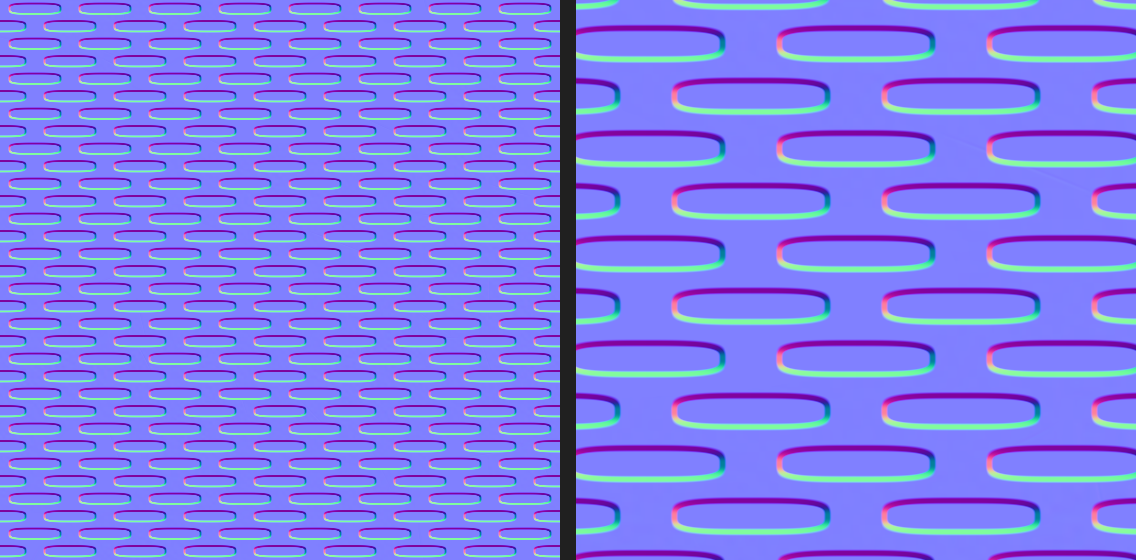
Left, the full canvas; right, a detail of the centre.
This texture map is drawn by a WebGL 1 fragment shader. Its source:

```glsl
precision highp float;
// Tangent-space normal map of a metal sheet with staggered recessed slots and faint scratches.

uniform vec2 u_resolution;

const vec2 REPEATS = vec2(8.0, 32.0);         // slots across, rows up
const vec2 SLOT_HALF = vec2(0.0456, 0.0093);  // half size to the middle of the wall
const float SLOT_POWER = 3.5;                 // superellipse exponent of the outline
const float WALL_HALF = 0.00176;              // half width of the sloped wall
const float WALL_SOFT = 0.0017;               // fade on either side of the wall
const float WALL_TILT = 0.975;                // sine of the steepest wall angle
const int SCRATCHES = 40;
const float SCRATCH_WIDTH = 0.0011;
const float SCRATCH_TILT = 0.09;
const float GRAIN_CELLS = 160.0;              // whole numbers keep the noise seamless
const float PATCH_CELLS = 6.0;
const float GRAIN_TILT = 0.03;

float hash(vec2 p) {
  vec3 q = fract(vec3(p.xyx) * 0.1031);
  q += dot(q, q.yzx + 33.33);
  return fract((q.x + q.y) * q.z);
}

// Value noise that wraps after the given number of cells.
float wrapNoise(vec2 uv, float cells) {
  vec2 p = uv * cells;
  vec2 i = floor(p);
  vec2 f = fract(p);
  f = f * f * (3.0 - 2.0 * f);
  vec2 lo = mod(i, cells);
  vec2 hi = mod(i + 1.0, cells);
  return mix(mix(hash(lo), hash(vec2(hi.x, lo.y)), f.x),
             mix(hash(vec2(lo.x, hi.y)), hash(hi), f.x), f.y);
}

// Offset from the nearest slot centre; odd rows shift by half a repeat.
vec2 slotOffset(vec2 uv) {
  vec2 cell = uv * REPEATS;
  cell.x += 0.5 * (1.0 - mod(floor(cell.y), 2.0));
  return (fract(cell) - 0.5) / REPEATS;
}

// xy: outward direction, z: approximate signed distance to the slot outline.
vec3 slotField(vec2 p) {
  vec2 q = max(abs(p) / SLOT_HALF, 1e-3);
  vec2 powers = pow(q, vec2(SLOT_POWER));
  float radius = pow(powers.x + powers.y, 1.0 / SLOT_POWER);
  vec2 gradient = pow(q / radius, vec2(SLOT_POWER - 1.0)) / SLOT_HALF;
  float steepness = length(gradient);
  vec2 side = vec2(p.x < 0.0 ? -1.0 : 1.0, p.y < 0.0 ? -1.0 : 1.0);
  return vec3(side * gradient / steepness, (radius - 1.0) / steepness);
}

// Sum of thin, slightly bowed grooves scattered over the wrapped square.
vec2 scratchTilt(vec2 uv) {
  vec2 tilt = vec2(0.0);
  for (int i = 0; i < SCRATCHES; i++) {
    float id = float(i) + 1.0;
    vec2 d = uv - vec2(hash(vec2(id, 3.0)), hash(vec2(id, 17.0)));
    d -= floor(d + 0.5);
    float angle = 1.2 - 3.1416 * hash(vec2(id, 29.0));
    vec2 along = vec2(cos(angle), sin(angle));
    vec2 across = vec2(-along.y, along.x);
    float reach = mix(0.015, 0.07, hash(vec2(id, 41.0)));
    float t = dot(d, along) / reach;
    float bow = 0.15 * reach * (hash(vec2(id, 53.0)) - 0.5);
    float s = (dot(d, across) - bow * t * t) / SCRATCH_WIDTH;
    float depth = mix(0.3, 1.0, hash(vec2(id, 67.0)));
    tilt -= across * s * exp(-s * s) * depth * (1.0 - smoothstep(0.3, 1.0, abs(t)));
  }
  return tilt * SCRATCH_TILT;
}

// Fine scuffing that only shows in scattered patches.
vec2 grainTilt(vec2 uv) {
  float e = 0.5 / GRAIN_CELLS;
  float here = wrapNoise(uv, GRAIN_CELLS);
  vec2 slope = vec2(wrapNoise(uv + vec2(e, 0.0), GRAIN_CELLS),
                    wrapNoise(uv + vec2(0.0, e), GRAIN_CELLS)) - here;
  return slope * GRAIN_TILT * smoothstep(0.5, 0.9, wrapNoise(uv, PATCH_CELLS));
}

void main() {
  vec2 uv = gl_FragCoord.xy / u_resolution;
  float pixel = 1.0 / min(u_resolution.x, u_resolution.y);

  // Walls face the slot centre.
  vec3 slot = slotField(slotOffset(uv));
  float soft = 0.5 * max(WALL_SOFT, 0.75 * pixel);
  float wall = 1.0 - smoothstep(WALL_HALF - soft, WALL_HALF + soft, abs(slot.z));
  vec2 tilt = -slot.xy * WALL_TILT * wall;

  // Wear stays on the raised sheet.
  float sheet = smoothstep(0.0, 2.0 * WALL_HALF, slot.z);
  tilt += (scratchTilt(uv) + grainTilt(uv)) * sheet * (1.0 - wall);

  vec3 normal = vec3(tilt, sqrt(max(1.0 - dot(tilt, tilt), 0.0)));
  gl_FragColor = vec4(normal * 0.5 + 0.5, 1.0);
}
```
